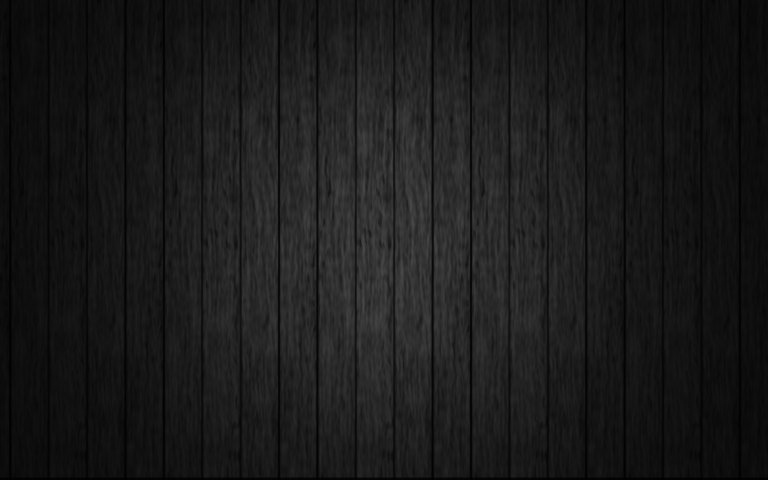
Reproduce this texture procedurally as a WebGL 1 fragment shader.

```glsl
precision highp float;
// Dark vertical wooden planks lit by a soft glow in the centre.
uniform vec2 u_resolution;

vec2 gradientAt(vec2 cell) {
  float angle = 6.2832 * fract(sin(dot(cell, vec2(127.1, 311.7))) * 43758.5);
  return vec2(cos(angle), sin(angle));
}

// Gradient noise, roughly -0.7 to 0.7
float noise(vec2 p) {
  vec2 cell = floor(p);
  vec2 f = p - cell;
  vec2 w = f * f * f * (f * (f * 6.0 - 15.0) + 10.0);
  float a = dot(gradientAt(cell), f);
  float b = dot(gradientAt(cell + vec2(1.0, 0.0)), f - vec2(1.0, 0.0));
  float c = dot(gradientAt(cell + vec2(0.0, 1.0)), f - vec2(0.0, 1.0));
  float d = dot(gradientAt(cell + vec2(1.0, 1.0)), f - vec2(1.0, 1.0));
  return mix(mix(a, b, w.x), mix(c, d, w.x), w.y);
}

// Fibres, growth rings and dark flecks; x runs across one plank
float woodGrain(vec2 p, float kind) {
  vec2 q = p + vec2(kind * 37.0, kind * 11.0);
  float warp = noise(q * vec2(1.5, 5.0));
  float bend = 0.12 * warp;

  // Long streaks, then short crisp fibres
  float fibres = 0.18 * noise(vec2(q.x + bend, q.y) * vec2(5.0, 2.0));
  fibres += 0.28 * noise(vec2(q.x + bend, q.y) * vec2(9.3, 5.0) + 5.7);
  fibres += 0.36 * noise(vec2(q.x + bend, q.y) * vec2(13.1, 19.0) + 9.2);
  fibres += 0.26 * noise(q * vec2(15.7, 60.0) + 3.4);

  // Arched rings show on one kind of plank
  float flame = step(1.5, kind) * step(kind, 2.5);
  float rings = sin(38.0 * (p.x + 0.5 * noise(q * vec2(1.8, 5.0))));

  // Small pores gather in patches
  float pores = smoothstep(0.12, 0.4, noise(q * vec2(10.0, 34.0) + warp));
  float patches = smoothstep(0.0, 0.35, noise(q * vec2(1.7, 4.0) + 2.3));
  return 1.0 + fibres + rings * mix(0.015, 0.06, flame) - 0.3 * pores * patches;
}

// Thin dark groove with a faint shadow and a lit lip
float seamShade(float x, float depth, float pixel) {
  float d = abs(x);
  float core = 1.0 - smoothstep(0.008, 0.02 + pixel, d);
  float shadow = exp(-d * 20.0);
  float lip = exp(-pow((x - 0.085) / 0.03, 2.0));
  return (1.0 - depth * core) * (1.0 - 0.25 * depth * shadow) + 0.06 * lip;
}

void main() {
  vec2 uv = gl_FragCoord.xy / u_resolution;
  float pixel = 20.0 / u_resolution.x;

  // Twenty planks across, with four kinds in turn
  float across = (uv.x - 0.0133) * 20.0;
  float plank = floor(across);
  float kind = mod(plank, 4.0);
  float wood = woodGrain(vec2(across - plank, uv.y), kind);
  wood *= 0.98 + 0.05 * step(0.5, kind) * step(kind, 2.5);

  // Grooves beside the fourth kind are deepest
  float nearest = floor(across + 0.5);
  float seamKind = mod(nearest, 4.0);
  float deep = max(step(2.5, seamKind), step(seamKind, 0.5));
  float worn = 0.12 * noise(vec2(nearest * 7.3, uv.y * 14.0));
  wood *= seamShade(across - nearest, mix(0.55, 0.76, deep) + worn, pixel);

  // Central glow fading to dark sides
  vec2 p = (uv - vec2(0.5, 0.505)) * vec2(1.6, 1.0);
  float light = 0.043 + 0.165 * exp(-4.3 * dot(p, p));
  float value = light * wood;

  // Narrow dark strip along the bottom
  value *= mix(0.2, 1.0, smoothstep(0.003, 0.007, uv.y));
  gl_FragColor = vec4(vec3(clamp(value, 0.0, 1.0)), 1.0);
}
```
